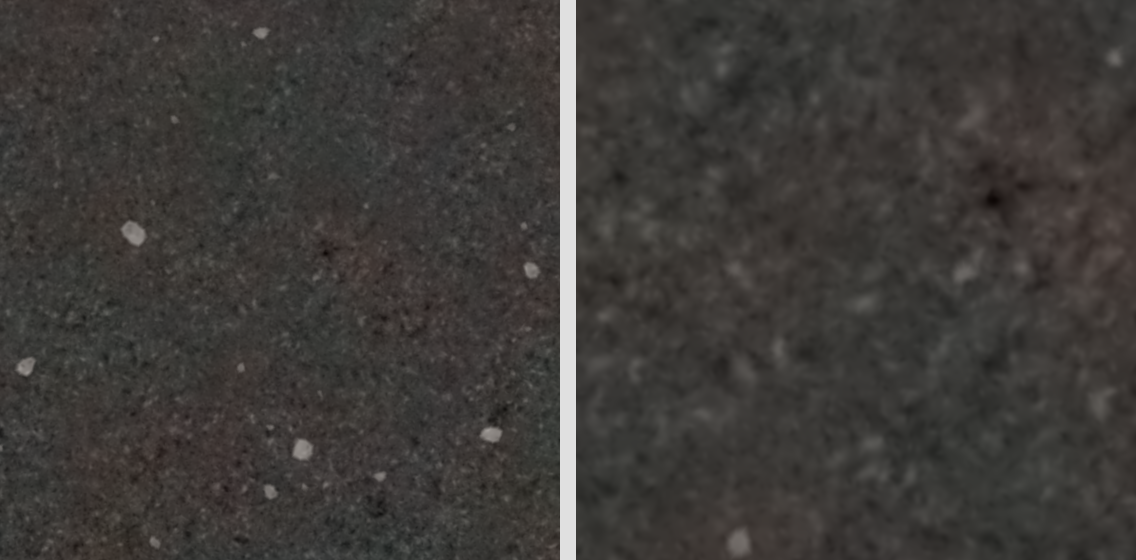
Left, the full canvas; right, a detail of the centre.
This texture is drawn by a Shadertoy shader. Its source:

```glsl
const vec3 STONE = vec3(0.230, 0.219, 0.209);
const vec3 CHIP = vec3(0.55, 0.53, 0.515);

vec3 hash3(vec3 p) {
    p = fract(p * vec3(0.1031, 0.1030, 0.0973));
    p += dot(p, p.yxz + 33.33);
    return fract((p.xxy + p.yxx) * p.zyx);
}

mat2 rotation(float a) {
    return mat2(cos(a), -sin(a), sin(a), cos(a));
}

// Smooth drifting field, roughly -1 to 1
float layeredSines(vec2 p, float seed) {
    float sum = 0.0, gain = 0.5;
    for (int i = 0; i < 4; i++) {
        p = rotation(1.1 + seed) * p + seed * 3.7;
        sum += gain * sin(p.x + 1.3 * sin(p.y)) * cos(p.y * 0.8 + seed);
        p *= 1.7;
        gain *= 0.7;
    }
    return sum;
}

// Soft oval grains, one candidate per cell, strength from lowest to 1
float grains(vec2 uv, float count, float share, float radius, float lowest, float seed) {
    vec2 p = uv * count, cell = floor(p);
    float sum = 0.0;
    for (int y = -1; y <= 1; y++)
    for (int x = -1; x <= 1; x++) {
        vec2 id = cell + vec2(x, y);
        vec3 place = hash3(vec3(id, seed));
        vec3 form = hash3(vec3(id, seed + 17.0));
        vec2 d = rotation(form.x * 6.283) * (p - id - place.xy);
        d *= vec2(0.8, 1.25) / (radius * mix(0.75, 1.2, form.y));
        sum += step(form.z, share) * mix(lowest, 1.0, place.z) * exp(-dot(d, d));
    }
    return sum;
}

// Sparse blocky chips with soft rims; returns coverage times brightness
float chips(vec2 uv, float count, float share, vec2 sizes, float softness, float seed) {
    vec2 p = uv * count, cell = floor(p);
    float cover = 0.0;
    for (int y = -1; y <= 1; y++)
    for (int x = -1; x <= 1; x++) {
        vec2 id = cell + vec2(x, y);
        vec3 place = hash3(vec3(id, seed));
        vec3 form = hash3(vec3(id, seed + 29.0));
        vec2 d = rotation(form.x * 6.283) * (p - id - place.xy) / count;
        float size = mix(sizes.x, sizes.y, place.z * place.z);
        d.x *= mix(1.0, 1.45, form.y);
        d += 0.13 * size * sin(d.yx * 2.6 / size + form.xy * 6.283);
        vec2 a = abs(d);
        float rim = max(max(a.x, a.y), (a.x + a.y) * 0.74);
        float inside = 1.0 - smoothstep(-softness, softness, rim - size);
        cover = max(cover, step(form.z, share) * inside * mix(0.55, 1.0, place.z));
    }
    return cover;
}

void mainImage(out vec4 fragColor, in vec2 fragCoord) {
    vec2 uv = fragCoord / iResolution.y;

    // Grainier toward the bottom and in loose clusters
    float cluster = layeredSines(uv * 16.0, 0.6);
    float rough = clamp(1.2 - 0.4 * uv.y + 0.35 * cluster, 0.55, 1.6);

    // Signed grain from coarse to fine
    float clumps = grains(uv, 38.0, 1.0, 0.45, -1.0, 41.0);
    float fine = grains(uv, 100.0, 1.0, 0.46, -1.0, 3.0);
    float finest = grains(uv, 180.0, 1.0, 0.48, -1.0, 8.0);

    // Pale flecks, dark pits and rare smudges
    float pale = grains(uv, 72.0, 0.24, 0.36, 0.15, 13.0);
    float pits = grains(uv, 58.0, 0.17, 0.36, 0.2, 21.0);
    float smudge = grains(uv, 7.0, 0.18, 0.13, 0.4, 34.0);
    float light = 0.026 * clumps + 0.045 * fine + 0.031 * finest;
    light = rough * (light + 0.105 * pale - 0.075 * pits);
    light += 0.008 * cluster - smudge * (0.06 - 0.07 * fine);

    // Faint broad drifts of hue
    float warm = layeredSines(uv * 8.0, 1.4);
    float cool = layeredSines(uv * 7.0, 2.3);
    vec3 tint = 0.018 * warm * vec3(1.0, -0.5, -0.4)
              + 0.013 * cool * vec3(-0.5, 0.1, 1.0);

    // Pale mineral chips, large and small, with a mottled face
    vec3 color = STONE + tint + light * vec3(1.0, 0.99, 0.97);
    float large = chips(uv, 5.5, 0.38, vec2(0.010, 0.021), 0.005, 5.0);
    float small = chips(uv, 13.0, 0.16, vec2(0.004, 0.008), 0.004, 11.0);
    float chip = max(large, 0.6 * small);
    color = mix(color, CHIP + 0.09 * fine + 0.06 * clumps, chip);

    fragColor = vec4(clamp(color, 0.0, 1.0), 1.0);
}
```
